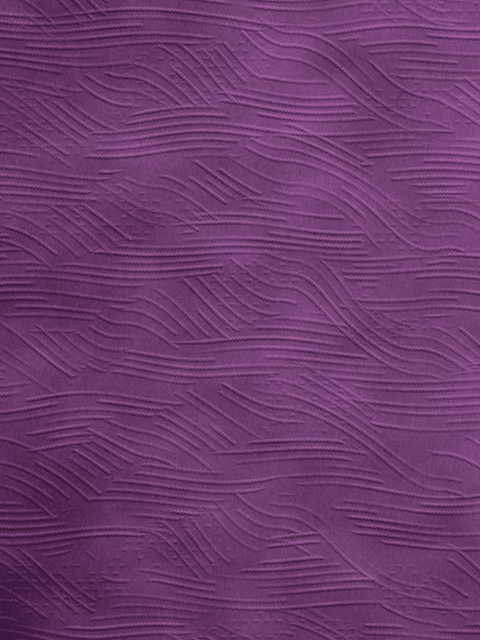
Give the GLSL for this texture, as a Shadertoy shader.

```glsl
// Purple knitted cloth with raised stitched ridges, lit from above.
// Bands of dense, nearly level ridges alternate with sweeping S-curves and
// small dashes; a height field is shaded by its slope, then softly creased.

const vec3 BASE_COLOR = vec3(0.438, 0.237, 0.438);
const vec3 TONE_STEP = vec3(0.120, 0.090, 0.118);
const float BAND_PERIOD = 0.245;
const float BAND_SPACING = 0.0165;
const float SWEEP_SPACING = 0.0260;
const float SWEEP_LENGTH = 0.31;
const float SWEEP_DROP = 0.175;
const float RIDGE_WIDTH = 0.0044;
const float STITCH_PERIOD = 0.0074;
const float LIGHT_STEP = 0.0040;
const float RELIEF = 1.0;
const float TAU = 6.2831853;

float hash(vec2 p) {
    vec3 q = fract(vec3(p.xyx) * 0.1031);
    q += dot(q, q.yzx + 33.33);
    return fract((q.x + q.y) * q.z);
}

float noise(vec2 p) {
    vec2 cell = floor(p), f = fract(p);
    f = f * f * (3.0 - 2.0 * f);
    return mix(mix(hash(cell), hash(cell + vec2(1, 0)), f.x),
               mix(hash(cell + vec2(0, 1)), hash(cell + vec2(1, 1)), f.x), f.y);
}

float fbm(vec2 p) {
    float sum = 0.0, gain = 0.5;
    for (int i = 0; i < 4; i++) {
        sum += gain * noise(p);
        p = mat2(1.6, 1.2, -1.2, 1.6) * p + 7.3;
        gain *= 0.5;
    }
    return sum;
}

// Positive in level bands, negative in sweeping areas
float bandMask(vec2 p) {
    float stagger = 1.7 * sin(TAU * p.x / 0.86 + 0.6) + 0.5 * sin(TAU * p.x / 0.37);
    return sin(TAU * p.y / BAND_PERIOD + stagger) + 1.0 * (noise(p * 7.0 + 3.0) - 0.5);
}

// Line coordinates: ridges follow their level sets
float bandField(vec2 p) {
    return p.y + 0.02 * p.x + 0.008 * sin(TAU * p.x / 0.47 + 5.0 * p.y)
               + 0.030 * (noise(p * vec2(4.5, 7.0)) - 0.5);
}

float sweepField(vec2 p) {
    float u = p.x / SWEEP_LENGTH + 0.10 * sin(TAU * p.y / 0.51) + 0.15 * noise(p * 4.0);
    float stairs = floor(u) + smoothstep(0.0, 1.0, fract(u));
    return p.y + SWEEP_DROP * stairs + 0.035 * (noise(p * 5.0 + 20.0) - 0.5);
}

// One stitched ridge: crisp rounded profile, beaded and broken along its length
float ridge(vec2 p, float field, float spacing, float slope, float side, float seed) {
    float id = floor(field / spacing);
    float d = (fract(field / spacing) - 0.5) * spacing / max(slope, 0.35);
    float jitter = 1.3 * (hash(vec2(id, seed)) - 0.5);
    float shown = smoothstep(-0.04, 0.10, side + jitter);
    shown *= smoothstep(0.20, 0.26, noise(vec2(p.x * 6.0, id * 17.0 + seed)));
    float strength = 0.55 + 0.8 * noise(vec2(p.x * 9.0, id * 5.0 + seed));
    float bead = sin(TAU * (p.x - 0.7 * p.y) / STITCH_PERIOD + 2.4 * id);
    float width = RIDGE_WIDTH * (1.0 + 0.12 * bead);
    float profile = max(1.0 - d * d / (width * width), 0.0);
    return shown * strength * (0.78 + 0.22 * bead) * profile;
}

// Patches of short raised dashes between the ridges
float dashes(vec2 p, float mask) {
    vec2 grid = p / vec2(0.024, 0.0165);
    grid.x += 0.5 * mod(floor(grid.y), 2.0) + 0.5 * hash(vec2(floor(grid.y), 8.0));
    vec2 d = (fract(grid) - 0.5) * vec2(0.024, 0.0165);
    d.x = max(abs(d.x) - 0.0035, 0.0);
    float patchArea = smoothstep(0.58, 0.66, noise(p * vec2(6.0, 9.0) + 41.0));
    float bump = exp(-dot(d, d) / (0.0028 * 0.0028));
    return 0.55 * patchArea * step(0.35, hash(floor(grid))) * bump
         * smoothstep(0.4, 0.0, mask);
}

float clothHeight(vec2 p) {
    const float e = 0.001;
    float mask = bandMask(p);
    float band = bandField(p), sweep = sweepField(p);
    float bandSlope = length(vec2(bandField(p + vec2(e, 0)), bandField(p + vec2(0, e))) - band) / e;
    float sweepSlope = length(vec2(sweepField(p + vec2(e, 0)), sweepField(p + vec2(0, e))) - sweep) / e;
    float level = ridge(p, band, BAND_SPACING, bandSlope, mask - 0.05, 5.0);
    float curved = 0.9 * ridge(p, sweep, SWEEP_SPACING, sweepSlope, -mask - 0.05, 60.0);
    return max(max(level, curved), dashes(p, mask));
}

void mainImage(out vec4 fragColor, in vec2 fragCoord) {
    vec2 p = fragCoord / iResolution.x;
    vec2 uv = fragCoord / iResolution.xy;

    // Ridge relief: bright upper flank, deeper shadow below
    float h = clothHeight(p);
    float facing = h - clothHeight(p + LIGHT_STEP * vec2(0.25, 1.0));
    float tone = RELIEF * (max(facing, 0.0) + 1.3 * min(facing, 0.0)) + 0.20 * h;

    // Loose folds and uneven room light
    vec2 fold = vec2(p.x + 0.35 * p.y, p.y - 0.2 * p.x);
    tone += 1.3 * (fbm(fold * vec2(5.0, 4.0)) - 0.47);
    tone += 0.9 * (fbm(fold * vec2(9.0, 17.0) + 9.0) - 0.47);
    tone += 0.65 * (uv.x - 0.5) + 0.40 * (uv.y - 0.5);
    tone -= 0.7 * smoothstep(0.45, 0.0, length(uv));

    // Fine knit grain
    tone += 0.60 * (noise(p * vec2(380.0, 300.0)) - 0.5);

    tone = clamp(tone - 0.08, -1.6, 1.4);
    fragColor = vec4(BASE_COLOR + tone * TONE_STEP, 1.0);
}
```
